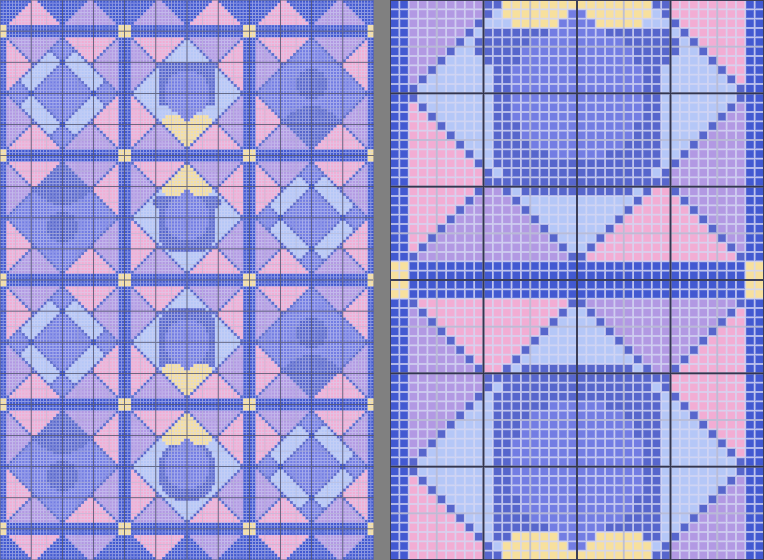
Left: the whole. Right: its middle third, enlarged.
This pattern is drawn by a WebGL 1 fragment shader. Its source:

```glsl
precision highp float;
uniform vec2 u_resolution;

const vec2 STITCHES = vec2(120.0, 180.0);
const float PANEL = 40.0;
const float TOP_MARGIN = 10.0;
const float INNER = 18.0;        // half width of a panel inside its rails
const float LATTICE = 10.0;
const float THREAD_GAP = 0.19;
const float RULE_WIDTH = 0.20;
const int SAMPLES = 3;

const vec3 RAIL = vec3(0.26, 0.35, 0.82);
const vec3 DEEP = vec3(0.34, 0.40, 0.80);
const vec3 BLUE = vec3(0.45, 0.49, 0.89);
const vec3 SKY = vec3(0.71, 0.78, 0.97);
const vec3 LILAC = vec3(0.70, 0.60, 0.89);
const vec3 PINK = vec3(0.95, 0.68, 0.83);
const vec3 YELLOW = vec3(0.97, 0.88, 0.62);
const vec3 GAP = vec3(0.83, 0.84, 0.95);
const vec3 MINOR_RULE = vec3(0.64, 0.65, 0.74);
const vec3 MAJOR_RULE = vec3(0.20, 0.21, 0.31);

// Rounded box with separate radii for its upper and lower corners.
float roundedBox(vec2 p, vec2 halfSize, vec2 radii) {
  float r = p.y > 0.0 ? radii.x : radii.y;
  vec2 d = abs(p) - halfSize + r;
  return length(max(d, 0.0)) + min(max(d.x, d.y), 0.0) - r;
}

vec3 latticeDiamond(vec2 p) {
  float across = abs(p.x) + abs(p.y);
  float along = abs(abs(p.x) - abs(p.y));
  float ring = abs(across - LATTICE);
  float spoke = abs(along - LATTICE);
  if (max(ring, spoke) < 1.1) return RAIL;
  if (min(ring, spoke) < 0.6) return DEEP;
  return across > LATTICE && along < LATTICE ? SKY : BLUE;
}

vec3 discDiamond(vec2 p) {
  float disc = length(p - vec2(0.0, 3.0)) - 5.1;
  float mound = length(p + vec2(0.0, 15.0)) - 10.8;
  return min(disc, mound) < 0.0 ? DEEP : BLUE;
}

// Plain medallion above a yellow fan; its outline varies by row.
vec3 medallionDiamond(vec2 p, float style) {
  vec2 a = abs(p);
  vec2 radii = vec2(1.0);
  float center = 1.5;
  float height = 9.5;
  if (style < 0.5) { center = 3.0; height = 7.0; }
  else if (style < 1.5) radii = vec2(5.0, 4.0);
  else if (style < 2.5) radii = vec2(5.0, 0.5);
  else radii = vec2(8.0);
  float frame = roundedBox(p - vec2(0.0, center), vec2(9.0, height), radii);
  if (style > 0.5 && style < 1.5) {
    frame = min(frame, length(a - vec2(9.0, 5.0)) - 2.0 + step(0.0, p.y) * 9.0);
  }
  float oval = length(p / vec2(7.5, 7.0)) - 1.0;
  float stem = max(a.x - 0.8 * (p.y + 9.5), p.y + 3.0);
  if (min(oval, stem) < 0.0) return BLUE;
  if (p.y < -7.0 - max(a.x - 7.0, 0.0)) return YELLOW;
  return frame < 0.0 ? DEEP : SKY;
}

// Colour of the stitch under a point, in stitches from the lower left.
vec3 stitchColor(vec2 position) {
  vec2 cell = floor(position) + 0.5;
  float fromTop = STITCHES.y - cell.y - TOP_MARGIN;
  float column = floor(cell.x / PANEL);
  float row = floor(fromTop / PANEL);
  vec2 p = vec2(mod(cell.x, PANEL), PANEL - mod(fromTop, PANEL)) - PANEL * 0.5;
  vec2 a = abs(p);
  float oddRow = mod(row, 2.0);
  bool topEdge = row < 0.0;
  bool bottomEdge = row > 3.0;
  bool sideColumn = abs(column - 1.0) > 0.5;
  bool lattice = sideColumn && abs(column - 2.0 * oddRow) < 0.5;

  // Rails and their crossing squares.
  if (min(a.x, a.y) > INNER) return YELLOW;
  if (max(a.x, a.y) > INNER) return RAIL;

  float diamond = a.x + a.y - INNER;
  if ((topEdge || bottomEdge) && (diamond < 0.5 || a.x >= a.y)) return RAIL;
  if (abs(diamond) < 0.5) return DEEP;

  // Pinwheel of corner triangles, mirrored around the lattices.
  if (diamond > 0.0) {
    if (abs(a.x - a.y) < 0.5) return DEEP;
    bool mirrored = topEdge ? sideColumn : lattice && !bottomEdge;
    float turn = (a.y - a.x) * p.x * p.y * (mirrored ? -1.0 : 1.0);
    return turn < 0.0 ? PINK : LILAC;
  }
  p.y *= 1.0 - 2.0 * oddRow;
  if (lattice) return latticeDiamond(p);
  if (sideColumn) return discDiamond(p);
  return medallionDiamond(p, row);
}

// Box-filtered coverage of lines repeated at a fixed period.
float lineCoverage(vec2 position, float period, float width, vec2 pixel) {
  vec2 d = abs(fract(position / period + 0.5) - 0.5) * period;
  vec2 overlap = min(d + pixel * 0.5, width * 0.5) - max(d - pixel * 0.5, -width * 0.5);
  vec2 cover = clamp(overlap / pixel, 0.0, 1.0);
  return max(cover.x, cover.y);
}

void main() {
  vec2 pixel = STITCHES / u_resolution;
  vec2 position = gl_FragCoord.xy * pixel;
  vec3 color = vec3(0.0);
  for (int y = 0; y < SAMPLES; y++) {
    for (int x = 0; x < SAMPLES; x++) {
      vec2 offset = (vec2(float(x), float(y)) + 0.5) / float(SAMPLES) - 0.5;
      color += stitchColor(position + offset * pixel);
    }
  }
  color /= float(SAMPLES * SAMPLES);

  // Chart grid, from fine gaps to heavy rules.
  color = mix(color, GAP, 0.85 * lineCoverage(position, 1.0, THREAD_GAP, pixel));
  color = mix(color, MINOR_RULE, 0.5 * lineCoverage(position, 5.0, RULE_WIDTH, pixel));
  color = mix(color, MAJOR_RULE, lineCoverage(position, 10.0, RULE_WIDTH, pixel));
  gl_FragColor = vec4(color, 1.0);
}
```
